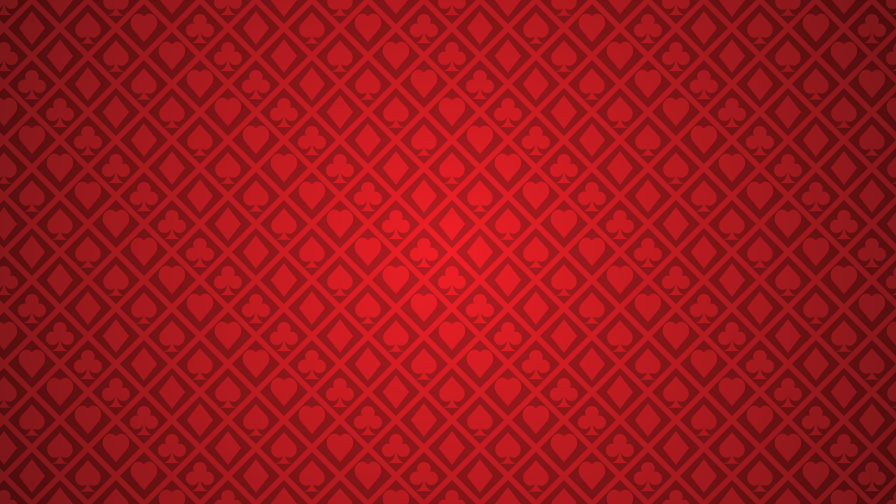
This pattern is drawn by a Shadertoy shader. Its source:

```glsl
const vec2 REPEATS = vec2(16.0, 9.0);
const float LINE_HALF_WIDTH = 0.048;

float dot2(vec2 v) { return dot(v, v); }

// Suit distances, in units of one repeat, centred on the origin
float heartDistance(vec2 p, vec2 size) {
    vec2 q = vec2(abs(p.x), p.y) / size + vec2(0.0, 0.55);
    float d;
    if (q.x + q.y > 1.0) {
        d = length(q - vec2(0.25, 0.75)) - sqrt(2.0) / 4.0;
    } else {
        float nearest = min(dot2(q - vec2(0.0, 1.0)), dot2(q - 0.5 * max(q.x + q.y, 0.0)));
        d = sqrt(nearest) * sign(q.x - q.y);
    }
    return d * size.x;
}

float stemDistance(vec2 p, float top, float bottom) {
    float t = clamp((top - p.y) / (top - bottom), 0.0, 1.0);
    float halfWidth = 0.018 + 0.12 * pow(t, 5.0);
    return max(abs(p.x) - halfWidth, max(p.y - top, bottom - p.y));
}

float spadeDistance(vec2 p) {
    float leaf = heartDistance(vec2(p.x, 0.055 - p.y), vec2(0.375, 0.41));
    return min(leaf, stemDistance(p, 0.0, -0.28));
}

float clubDistance(vec2 p) {
    float topLobe = length(p - vec2(0.0, 0.13)) - 0.12;
    float sideLobe = length(vec2(abs(p.x) - 0.13, p.y + 0.04)) - 0.12;
    return min(min(topLobe, sideLobe), stemDistance(p, 0.06, -0.27));
}

float diamondDistance(vec2 p, vec2 halfSize) {
    return (dot(abs(p), halfSize.yx) - halfSize.x * halfSize.y) / length(halfSize);
}

float suitDistance(vec2 p, float suit) {
    if (suit < 0.5) return spadeDistance(p);
    if (suit < 1.5) return heartDistance(p, vec2(0.39, 0.46));
    if (suit < 2.5) return clubDistance(p);
    return diamondDistance(p, vec2(0.235, 0.30));
}

// Suits step along each row; wrapping the row keeps the tile closed
float suitOfCell(vec2 cell, float rowCount) {
    float column = cell.x + cell.y;
    float row = mod(cell.x - cell.y, rowCount);
    return mod(floor((column + row) * 0.5 + 0.5) + 2.0, 4.0);
}

float coverage(float d, float pixel) {
    return clamp(0.5 - d / pixel, 0.0, 1.0);
}

void mainImage(out vec4 fragColor, in vec2 fragCoord) {
    vec2 uv = fragCoord / iResolution.xy;
    float pixel = REPEATS.x / iResolution.x;

    // Diagonal lattice
    vec2 grid = uv * REPEATS - vec2(0.07, 0.0);
    vec2 diagonal = vec2(grid.x + grid.y, grid.x - grid.y);
    vec2 cell = floor(diagonal + 0.5);
    vec2 offset = diagonal - cell;
    vec2 local = 0.5 * vec2(offset.x + offset.y, offset.x - offset.y);

    float edge = (0.5 - max(abs(offset.x), abs(offset.y))) / sqrt(2.0);
    float motif = suitDistance(local, suitOfCell(cell, 2.0 * REPEATS.y));
    float ink = coverage(min(edge - LINE_HALF_WIDTH, motif), pixel);

    // Radial light, symmetric about the centre so opposite edges agree
    float falloff = length((uv - 0.5) * REPEATS) / length(0.5 * REPEATS);
    vec3 ground = mix(vec3(0.71, 0.11, 0.13), vec3(0.30, 0.045, 0.05), falloff);
    vec3 bright = mix(vec3(0.95, 0.12, 0.15), vec3(0.47, 0.085, 0.10), falloff);

    fragColor = vec4(mix(ground, bright, ink), 1.0);
}
```
